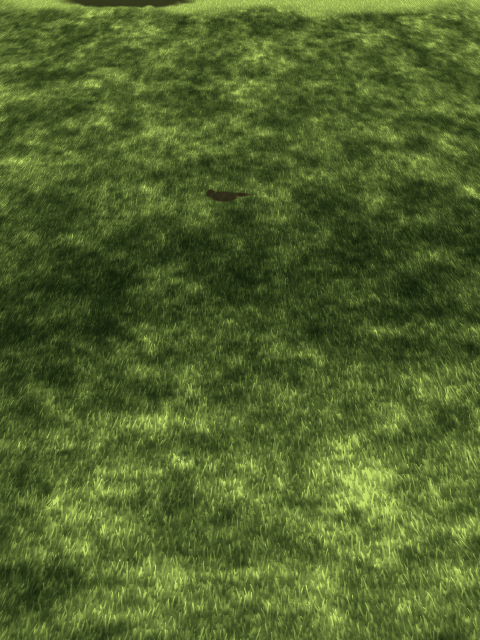
Give the GLSL for this texture, as a Shadertoy shader.

```glsl
vec3 hash3(vec2 p) {
    vec3 q = fract(p.xyx * vec3(0.1031, 0.1030, 0.0973));
    q += dot(q, q.yxz + 33.33);
    return fract((q.xxy + q.yzz) * q.zyx);
}

float noise(vec2 p) {
    vec2 i = floor(p), f = fract(p);
    f = f * f * (3.0 - 2.0 * f);
    return mix(mix(hash3(i).x, hash3(i + vec2(1, 0)).x, f.x),
               mix(hash3(i + vec2(0, 1)).x, hash3(i + vec2(1, 1)).x, f.x), f.y);
}

float fbm(vec2 p) {
    float sum = 0.0, gain = 0.5;
    for (int i = 0; i < 4; i++) {
        sum += gain * noise(p);
        p = p * 2.03 + 17.3;
        gain *= 0.5;
    }
    return sum / 0.9375;
}

// Relative brightness of overlapping blades, drawn from far to near
float grassBlades(vec2 ground, float soft) {
    float tone = 0.5 + 0.65 * noise(ground * vec2(260, 130));
    vec2 cellSize = vec2(0.013, 0.022);
    for (int layer = 0; layer < 5; layer++) {
        vec2 shift = vec2(0.37, 0.23) * float(layer);
        vec2 grid = ground / cellSize + shift + 40.0;
        for (int row = 0; row >= -2; row--) {
            for (int col = -1; col <= 1; col++) {
                vec2 cell = floor(grid) + vec2(col, row);
                vec3 place = hash3(cell + float(layer) * 71.0);
                vec3 look = hash3(cell + float(layer) * 43.0 + 211.0);
                vec2 p = (grid - cell - place.xy) * cellSize;
                vec2 tip = vec2((place.z - 0.5) * 0.022, mix(0.012, 0.036, look.x));
                float h = clamp(dot(p, tip) / dot(tip, tip), 0.0, 1.0);
                p.x -= (look.y - 0.5) * 0.012 * h * (h - 1.0);
                float width = mix(0.0021, 0.0006, h);
                float cover = 1.0 - smoothstep(width - soft, width + soft, length(p - tip * h));
                float shade = mix(0.62, 0.75 + 0.95 * look.z * look.z, h);
                tone = mix(tone, shade, cover * 0.85);
            }
        }
    }
    return tone;
}

// Broad daylight and shade over the lawn
float daylight(vec2 uv, vec2 ground) {
    float shade = 0.13 * exp(-pow((uv.y - 0.55) / 0.15, 2.0));
    float sun = 0.13 * exp(-dot((uv - vec2(0.56, 0.27)) * vec2(3, 6), (uv - vec2(0.56, 0.27)) * vec2(3, 6)));
    sun += 0.10 * exp(-dot((uv - vec2(0.45, 0.06)) * vec2(3, 7), (uv - vec2(0.45, 0.06)) * vec2(3, 7)));
    float light = 0.41 - shade + sun;
    float clumps = fbm(ground * vec2(9, 20) + 5.0);
    float tufts = fbm(ground * vec2(38, 55) + 31.0);
    light *= exp(1.3 * (clumps - 0.5) + 0.9 * (tufts - 0.5));
    float glints = smoothstep(0.60, 0.78, fbm(ground * vec2(5, 17) + 63.0));
    light += 0.16 * glints * smoothstep(0.7, 0.85, uv.y);
    float edge = smoothstep(0.972, 0.998, uv.y + 0.025 * (noise(uv * vec2(14, 60)) - 0.5));
    return mix(light, 0.76, edge);
}

float ellipse(vec2 p, vec2 radius, float soft) {
    float d = (length(p / radius) - 1.0) * min(radius.x, radius.y);
    return 1.0 - smoothstep(-soft, soft, d);
}

void mainImage(out vec4 fragColor, in vec2 fragCoord) {
    vec2 uv = fragCoord / iResolution.y;
    float pixel = 1.0 / iResolution.y;

    // Ground coordinates shrink toward the far end
    float scale = 1.0 - 0.75 * uv.y;
    vec2 ground = vec2((uv.x - 0.375) / scale + 3.0, -log(scale) / 0.75);

    float blades = grassBlades(ground, max(0.0008, 0.8 * pixel / scale));
    blades = mix(blades, 0.9, 0.55 * smoothstep(0.5, 1.0, uv.y));
    float tone = clamp(daylight(uv, ground) * blades * 1.12, 0.11, 0.88);
    vec3 color = vec3(0.92 * tone - 0.04, tone, 0.5 * tone - 0.02);

    // Bare dark earth at the far edge
    vec2 ragged = vec2(0.0, 0.006 * (noise(uv * 90.0) - 0.5));
    float earth = ellipse(uv - vec2(0.2, 1.0) + ragged, vec2(0.1, 0.010), 0.002);
    color = mix(color, vec3(0.16, 0.17, 0.09), earth * 0.9);

    // Small dark bird in the grass
    vec2 p = uv - vec2(0.350, 0.693);
    float bird = ellipse(p, vec2(0.021, 0.008), pixel);
    bird = max(bird, ellipse(p - vec2(-0.021, 0.005), vec2(0.007, 0.006), pixel));
    bird = max(bird, ellipse(p - vec2(0.025, 0.003), vec2(0.017, 0.003), pixel));
    color = mix(color, vec3(0.15, 0.13, 0.07) + 0.05 * noise(uv * 200.0), bird * 0.9);

    fragColor = vec4(color, 1.0);
}
```
